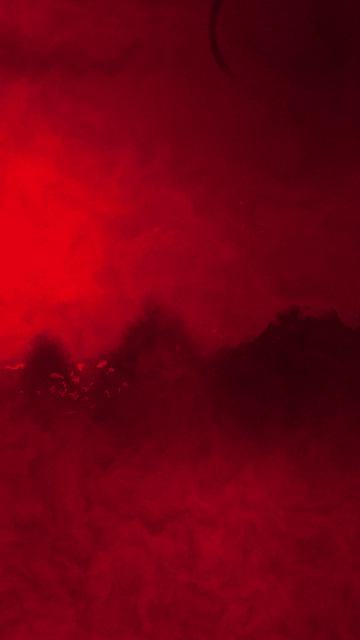
Give the GLSL for this background, as a Shadertoy shader.

```glsl
vec2 hash2(vec2 p) {
    vec2 q = vec2(dot(p, vec2(127.1, 311.7)), dot(p, vec2(269.5, 183.3)));
    return fract(sin(q) * 43758.5);
}

float gradientNoise(vec2 p) {
    vec2 cell = floor(p), f = fract(p);
    vec2 w = f * f * f * (f * (f * 6.0 - 15.0) + 10.0);
    vec2 e = vec2(0.0, 1.0);
    float a = dot(hash2(cell) * 2.0 - 1.0, f);
    float b = dot(hash2(cell + e.yx) * 2.0 - 1.0, f - e.yx);
    float c = dot(hash2(cell + e.xy) * 2.0 - 1.0, f - e.xy);
    float d = dot(hash2(cell + e.yy) * 2.0 - 1.0, f - e.yy);
    return mix(mix(a, b, w.x), mix(c, d, w.x), w.y);
}

float fbm(vec2 p) {
    float sum = 0.0, amplitude = 0.6;
    for (int i = 0; i < 6; i++) {
        sum += amplitude * gradientNoise(p);
        p = mat2(1.6, 1.2, -1.2, 1.6) * p + 7.3;
        amplitude *= 0.56;
    }
    return sum;
}

// Soft elliptical spot
float blob(vec2 uv, vec2 center, vec2 size) {
    vec2 d = (uv - center) / size;
    return exp(-dot(d, d));
}

float bump(float x, float center, float width) {
    float d = (x - center) / width;
    return exp(-d * d);
}

float ridgeHeight(float x) {
    return 0.40 + 0.065 * bump(x, 0.13, 0.07) + 0.115 * bump(x, 0.43, 0.13)
        + 0.108 * smoothstep(0.50, 0.85, x);
}

float skyHeat(vec2 uv) {
    float heat = 0.31 + 0.62 * blob(uv, vec2(0.0, 0.62), vec2(0.50, 0.25));
    heat += 0.15 * blob(uv, vec2(0.0, 1.02), vec2(0.35, 0.07));
    heat += 0.06 * blob(uv, vec2(0.72, 0.56), vec2(0.30, 0.12));
    heat -= 0.07 * blob(uv, vec2(0.12, 0.895), vec2(0.35, 0.025));
    heat -= 0.115 * smoothstep(0.65, 0.92, uv.y) * smoothstep(0.40, 0.95, uv.x);
    return heat;
}

float groundHeat(vec2 uv) {
    float shade = mix(0.27, 0.195, smoothstep(0.5, 0.75, uv.x));
    shade += 0.08 * blob(uv, vec2(0.46, 0.40), vec2(0.12, 0.12));
    shade += 0.14 * blob(uv, vec2(0.0, 0.35), vec2(0.16, 0.06));
    float low = 0.48 + 0.10 * blob(uv, vec2(0.65, 0.19), vec2(0.30, 0.07));
    low -= 0.09 * smoothstep(0.65, 1.0, uv.x);
    return mix(shade, low, smoothstep(0.42, 0.21, uv.y));
}

// Curved brush mark, fading towards its lower end
float arcMark(vec2 p, vec2 center, float radius, float halfWidth) {
    float d = abs(length(p - center) - radius);
    float reach = smoothstep(0.865, 0.91, p.y) * smoothstep(0.39, 0.36, p.x);
    return reach * smoothstep(halfWidth * 1.6, halfWidth * 0.4, d);
}

// Ragged flecks spread around a center
float flecks(vec2 p, vec2 center, vec2 spread, float size, float seed) {
    float light = 0.0;
    for (int i = 0; i < 32; i++) {
        vec2 h = hash2(vec2(float(i), seed));
        vec2 k = hash2(vec2(seed + 3.0, float(i)));
        vec2 d = p - center - spread * (h + k.yx - 1.0);
        d.y -= 0.25 * d.x;
        float scale = size * (0.2 + k.x * k.x * k.x);
        float dist = length(d * vec2(mix(0.3, 1.0, k.y), 1.0));
        light = max(light, (0.3 + 0.7 * h.y) * smoothstep(scale, scale * 0.3, dist));
    }
    return light;
}

vec3 crimson(float heat) {
    float blue = 0.165 * heat - 0.077 * smoothstep(0.55, 0.9, heat);
    return vec3(heat, 0.0, blue);
}

void mainImage(out vec4 fragColor, in vec2 fragCoord) {
    vec2 uv = fragCoord / iResolution.xy;
    vec2 p = fragCoord / iResolution.y;

    // Warped clouds
    vec2 warp = vec2(fbm(p * 6.0), fbm(p * 6.0 + 31.0));
    float cloud = fbm(p * 8.0 + warp * 1.5 + 4.0);
    float detail = fbm(p * 30.0 + warp * 3.0);

    // Ridge between glowing haze and dark ground
    float edge = ridgeHeight(uv.x) + 0.07 * cloud + 0.05 * detail - uv.y;
    float softness = mix(0.034, 0.013, smoothstep(0.4, 0.75, uv.x));
    float ground = smoothstep(-softness, softness, edge);
    vec2 drift = uv + 0.08 * warp + 0.015 * detail;
    float heat = mix(skyHeat(drift), groundHeat(drift), ground);
    heat *= 1.0 + 0.30 * cloud + mix(0.17, 0.32, ground) * detail;

    // Sparse dark drips and fine grain
    float drips = gradientNoise(p * vec2(60.0, 14.0) + warp * 3.0);
    heat -= 0.05 * smoothstep(0.25, 0.5, drips) * smoothstep(0.32, 0.05, uv.y);
    heat += 0.035 * gradientNoise(p * 190.0);

    // Brush mark and debris
    heat -= 0.10 * arcMark(p + 0.004 * warp, vec2(0.43, 0.954), 0.099, 0.006);
    vec2 rough = p + 0.025 * vec2(detail, fbm(p * 40.0 + 9.0));
    heat += 0.32 * flecks(rough, vec2(0.095, 0.385), vec2(0.12, 0.055), 0.008, 2.0);
    heat += 0.15 * flecks(rough, vec2(0.37, 0.43), vec2(0.16, 0.07), 0.003, 11.0);
    heat += 0.10 * flecks(rough, vec2(0.36, 0.60), vec2(0.16, 0.09), 0.003, 23.0);

    fragColor = vec4(crimson(clamp(heat, 0.17, 0.88)), 1.0);
}
```
